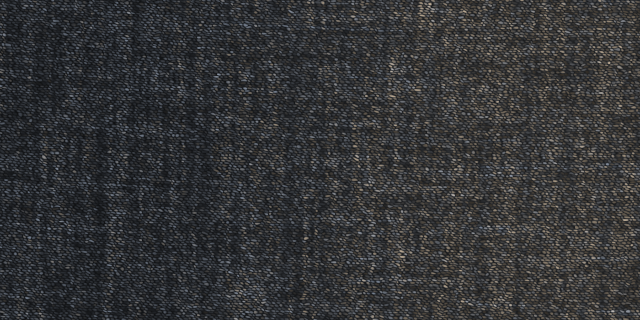
A Shadertoy shader for this texture:

```glsl
// Worn dark denim: fine twill stitches, streaky threads, fading from navy to warm grey.

float hash(vec2 p) {
    vec3 q = fract(vec3(p.xyx) * 0.1031);
    q += dot(q, q.yzx + 33.33);
    return fract((q.x + q.y) * q.z);
}

float noise(vec2 p) {
    vec2 cell = floor(p), f = fract(p);
    f = f * f * (3.0 - 2.0 * f);
    return mix(mix(hash(cell), hash(cell + vec2(1, 0)), f.x),
               mix(hash(cell + vec2(0, 1)), hash(cell + vec2(1, 1)), f.x), f.y);
}

vec3 denim(vec2 p) {
    // Weft threads sag towards the right and wobble from stitch to stitch
    vec2 cloth = vec2(p.x, p.y + 0.08 * p.x - 0.02 * p.x * p.x);
    vec2 wobble = vec2(noise(p * 60.0), noise(p * 60.0 + 50.0)) - 0.5;
    vec2 warped = cloth + vec2(0.009, 0.006) * wobble;

    // Each row of stitches is shifted to form the diagonal twill
    float row = floor(warped.y * 126.0);
    float along = warped.x * 66.0 + row * 0.62 + 0.25 * hash(vec2(row, 7.0));
    vec2 id = vec2(floor(along), row);
    float grain = hash(id + 3.0);
    float hue = hash(id + 91.0);

    // Flat dash of uneven length, tilted along the twill
    vec2 q = vec2(fract(along), fract(warped.y * 126.0)) - 0.5;
    q.x += 0.24 * (hash(id + 17.0) - 0.5);
    q.y += 0.3 * q.x;
    float size = 0.75 + 0.45 * hash(id + 57.0);
    float stitch = 1.0 - smoothstep(0.35, 1.15, length(q / vec2(0.55 * size, 0.52)));

    // Wear grows evenly to the right
    float wear = smoothstep(0.3, 1.7, p.x + 0.1 * (noise(p * 2.5 + 9.0) - 0.5));

    // Long narrow streaks along the warp, broken slubs along the weft
    float warpFine = noise(vec2(p.x * 84.0, p.y * 4.0 + 20.0));
    float warpWide = noise(vec2(p.x * 44.0 + 40.0, p.y * 2.5));
    float weft = noise(vec2(p.x * 4.0, cloth.y * 76.0));
    float slub = smoothstep(0.78, 1.0, noise(vec2(p.x * 2.6 + 30.0, cloth.y * 74.0 + 11.0)));
    float streak = 1.0 + mix(0.55, 0.4, wear) * (warpFine - 0.5)
                 + mix(0.28, 0.18, wear) * (warpWide - 0.5) + 0.42 * (weft - 0.5);

    // Dark ground with lighter stitches, some of them bare thread
    float ground = mix(0.085, 0.135, wear) * (0.7 + 0.6 * noise(p * 190.0));
    float thread = mix(0.25, 0.345, wear) * (0.62 + 0.76 * grain) * streak;
    thread += 0.09 * smoothstep(0.8, 1.0, grain) * warpFine + 0.1 * slub;
    float value = mix(ground, thread, stitch);

    // Indigo in the shade, beige on worn and streaked threads
    float warmth = stitch * smoothstep(0.4, 1.0, hue * 0.5 + warpFine * 0.4 + wear * 0.3);
    warmth = clamp(warmth + 0.24 * wear - 0.3 * slub, 0.0, 1.0);
    return value * mix(vec3(0.92, 1.0, 1.12), vec3(1.1, 1.0, 0.87), warmth);
}

void mainImage(out vec4 fragColor, in vec2 fragCoord) {
    // Four samples per pixel keep the weave smooth
    vec3 color = vec3(0.0);
    for (int i = 0; i < 4; i++) {
        vec2 offset = vec2(i % 2, i / 2) * 0.5 - 0.25;
        color += denim((fragCoord + offset) / iResolution.y);
    }
    fragColor = vec4(color * 0.25, 1.0);
}
```
